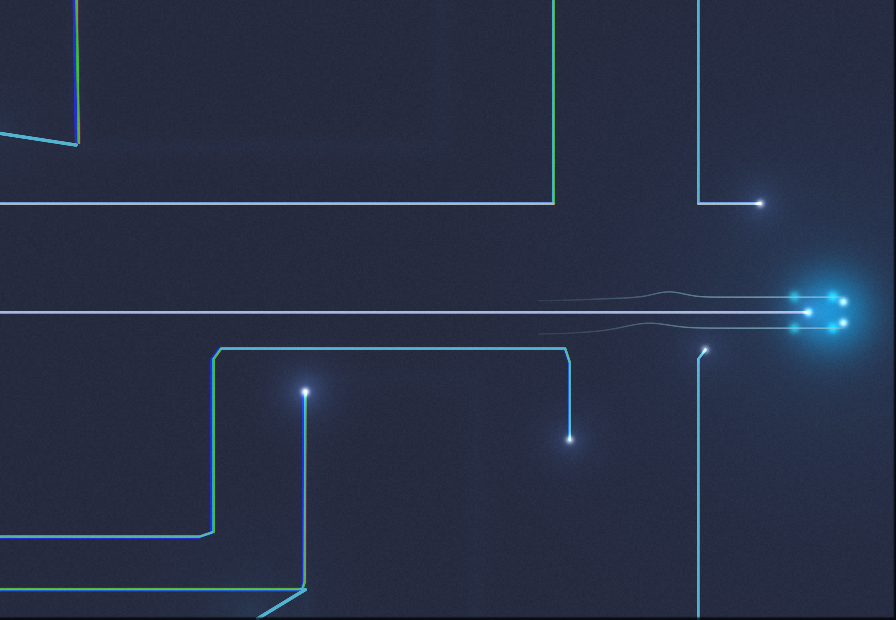
Give the GLSL for this background, as a WebGL 2 fragment shader.

```glsl
#version 300 es
precision highp float;
// Dark circuit board with thin glowing traces and a bright cyan connector on the right.

#define VIEW_HEIGHT 5.30
#define TRACE_WIDTH 0.012
#define DISPERSION 0.0030
#define LENS_CENTER vec2(5.8, 2.9)
#define GRAIN 0.022
#define BOARD vec3(0.148, 0.166, 0.247)
#define CYAN vec3(0.33, 0.70, 0.82)
#define LAVENDER vec3(0.66, 0.72, 0.88)
#define HALO_CENTER vec2(7.11, 2.63)

uniform vec2 u_resolution;
out vec4 outColor;

float pixel; // size of one pixel in view units

float hash(vec2 p) {
  vec3 q = fract(vec3(p.xyx) * 0.1031);
  q += dot(q, q.yzx + 33.33);
  return fract((q.x + q.y) * q.z);
}

float segmentDistance(vec2 p, vec2 a, vec2 b) {
  vec2 ap = p - a, ab = b - a;
  return length(ap - ab * clamp(dot(ap, ab) / dot(ab, ab), 0.0, 1.0));
}

float boxDistance(vec2 p, vec2 low, vec2 high) {
  vec2 q = abs(p - 0.5 * (low + high)) - 0.5 * (high - low);
  return length(max(q, 0.0)) + min(max(q.x, q.y), 0.0);
}

float stroke(float d, float halfWidth) {
  return 1.0 - smoothstep(halfWidth - 0.5 * pixel, halfWidth + 0.5 * pixel, d);
}

// Traces with bends, in board coordinates
const vec2 LOOP[8] = vec2[8](vec2(-0.1, 0.71), vec2(1.70, 0.71), vec2(1.82, 0.75), vec2(1.82, 2.23),
  vec2(1.885, 2.32), vec2(4.83, 2.32), vec2(4.87, 2.20), vec2(4.87, 1.54));
const vec2 STUB[4] = vec2[4](vec2(2.605, 1.95), vec2(2.60, 0.32), vec2(2.58, 0.26), vec2(-0.1, 0.26));

vec3 circuit(vec2 p) {
  float cyan = 1e3;
  for (int i = 0; i < 7; i++) cyan = min(cyan, segmentDistance(p, LOOP[i], LOOP[i + 1]));
  for (int i = 0; i < 3; i++) cyan = min(cyan, segmentDistance(p, STUB[i], STUB[i + 1]));
  cyan = min(cyan, segmentDistance(p, vec2(0.645, 5.4), vec2(0.665, 4.08)));
  cyan = min(cyan, segmentDistance(p, vec2(4.73, 3.56), vec2(4.73, 5.4)));
  cyan = min(cyan, segmentDistance(p, vec2(5.97, 3.56), vec2(5.97, 5.4)));
  cyan = min(cyan, segmentDistance(p, vec2(5.97, -0.1), vec2(5.97, 2.23)));
  cyan = min(cyan, segmentDistance(p, vec2(5.97, 2.23), vec2(6.03, 2.31)));
  float pale = segmentDistance(p, vec2(-0.1, 3.56), vec2(4.73, 3.56));
  pale = min(pale, segmentDistance(p, vec2(5.97, 3.56), vec2(6.50, 3.56)));
  pale = min(pale, segmentDistance(p, vec2(-0.1, 2.63), vec2(6.90, 2.63)));
  return max(CYAN * stroke(cyan, TRACE_WIDTH), LAVENDER * stroke(pale, TRACE_WIDTH));
}

// Lit trace ends: position, glow strength
const vec3 NODES[5] = vec3[5](vec3(2.61, 1.95, 1.0), vec3(4.87, 1.54, 0.6), vec3(6.03, 2.31, 0.4),
  vec3(6.50, 3.56, 0.55), vec3(6.91, 2.63, 0.6));

vec3 nodeLight(vec2 p) {
  vec3 light = vec3(0.0);
  for (int i = 0; i < 5; i++) {
    float d = length(p - NODES[i].xy);
    light += NODES[i].z * vec3(0.12, 0.21, 0.36) * exp(-d / 0.12);
    light += (0.4 + 0.6 * NODES[i].z) * vec3(0.75, 0.72, 0.70) * exp(-d * d / 0.0011);
  }
  return light;
}

// Fine wavy fibres above and below the central trace
float fibres(vec2 p) {
  float rise = smoothstep(4.6, 5.7, p.x);
  float upper = 2.73 + 0.03 * rise + 0.045 * exp(-pow((p.x - 5.72) / 0.18, 2.0));
  float lower = 2.445 + 0.05 * rise + 0.045 * exp(-pow((p.x - 5.53) / 0.25, 2.0));
  float d = min(abs(p.y - upper), abs(p.y - lower));
  float fade = smoothstep(4.5, 6.8, p.x) * (1.0 - smoothstep(7.15, 7.22, p.x));
  return stroke(d, 0.006) * (0.12 + 0.6 * fade) * step(4.6, p.x) * step(p.x, 7.22);
}

// Connector: wide haze, cyan core, four pins and two white tips
vec3 connector(vec2 p) {
  vec2 q = p - HALO_CENTER;
  float d = length(q);
  vec3 light = vec3(0.015, 0.085, 0.135) * exp(-d / 0.95);
  light += vec3(-0.05, 0.31, 0.42) * exp(-d * d / 0.11);
  vec2 mirrored = vec2(q.x, abs(q.y));
  for (int i = 0; i < 2; i++) {
    float pin = length(mirrored - vec2(-0.32 + 0.33 * float(i), 0.135));
    light += vec3(0.0, 0.38, 0.36) * exp(-pin * pin / 0.0022);
  }
  float tip = length(mirrored - vec2(0.10, 0.09));
  return light + vec3(0.65, 0.55, 0.45) * exp(-tip * tip / 0.0013);
}

void main() {
  pixel = VIEW_HEIGHT / u_resolution.y;
  vec2 p = gl_FragCoord.xy * pixel;
  float width = u_resolution.x * pixel;

  // Board with faint raised panels and soft patches of light
  vec3 color = BOARD;
  float panel = min(abs(boxDistance(p, vec2(0.66, 4.05), vec2(3.78, 5.6))),
                    abs(boxDistance(p, vec2(2.62, -0.3), vec2(4.07, 2.06))));
  color += vec3(0.004, 0.014, 0.018) * exp(-panel / 0.06);
  color += vec3(0.01, 0.05, 0.07) * exp(-length(p - vec2(2.15, 0.05)) / 0.35);
  color += vec3(0.01, 0.03, 0.04) * exp(-length(p - vec2(0.0, 4.2)) / 0.25);
  color += connector(p);

  // Traces, split into colour channels away from the lens centre
  vec2 shift = (p - LENS_CENTER) * DISPERSION;
  vec3 lit = vec3(circuit(p + shift).r, circuit(p + 0.5 * shift).g, circuit(p - shift).b);
  float diagonal = min(segmentDistance(p, vec2(-0.1, 4.175), vec2(0.65, 4.06)),
                       segmentDistance(p, vec2(2.61, 0.26), vec2(2.20, 0.01)));
  color = max(color, max(lit, CYAN * stroke(diagonal, 0.016)));
  color = mix(color, vec3(0.55, 0.75, 0.83), fibres(p));
  color += nodeLight(p);

  // Film grain and dark frame edges
  color += GRAIN * (hash(floor(p * 95.0)) - 0.5);
  float inside = smoothstep(0.01, 0.035, p.y) * smoothstep(0.005, 0.03, width - p.x);
  outColor = vec4(clamp(color * mix(0.25, 1.0, inside), 0.0, 1.0), 1.0);
}
```
